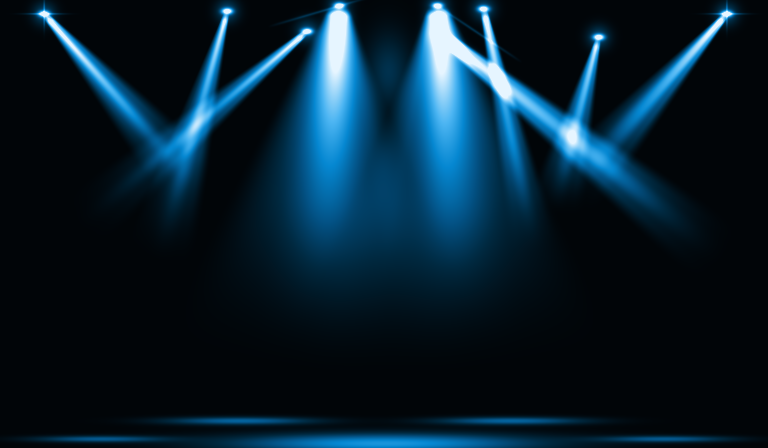
Reproduce this background procedurally as a Shadertoy shader.

```glsl
const int LAMP_COUNT = 9;
const int POOL_COUNT = 6;

// Lamp position (xy) and the far end of its beam (zw), in canvas heights
const vec4 LAMPS[LAMP_COUNT] = vec4[](
    vec4(0.099, 0.969, 0.448, 0.574), vec4(0.509, 0.975, 0.350, 0.406),
    vec4(0.688, 0.930, 0.161, 0.484), vec4(0.760, 0.987, 0.709, 0.148),
    vec4(0.980, 0.987, 1.031, 0.148), vec4(0.985, 0.925, 1.632, 0.413),
    vec4(1.083, 0.980, 1.204, 0.428), vec4(1.341, 0.917, 1.238, 0.518),
    vec4(1.628, 0.969, 1.260, 0.552));

// Beam spread, width at the lamp, gain, decay
const vec4 SHAPES[LAMP_COUNT] = vec4[](
    vec4(0.14, 0.007, 1.10, 3.0), vec4(0.13, 0.006, 0.90, 2.8),
    vec4(0.10, 0.007, 1.00, 3.3), vec4(0.42, 0.022, 1.35, 3.3),
    vec4(0.42, 0.022, 1.35, 3.3), vec4(0.083, 0.014, 1.15, 2.0),
    vec4(0.09, 0.008, 1.00, 3.0), vec4(0.15, 0.006, 0.85, 2.8),
    vec4(0.13, 0.007, 1.10, 3.0));

// Soft light pools: centre (xy) and radii (zw)
const vec4 POOLS[POOL_COUNT] = vec4[](
    vec4(0.538, 0.0605, 0.23, 0.012), vec4(1.143, 0.0605, 0.23, 0.012),
    vec4(0.861, 0.010, 0.46, 0.030), vec4(0.224, 0.020, 0.20, 0.010),
    vec4(1.490, 0.020, 0.20, 0.010), vec4(0.870, 0.840, 0.07, 0.120));
const float POOL_GAINS[POOL_COUNT] = float[](0.48, 0.48, 0.72, 0.42, 0.42, 0.24);

float hash(float n) {
    n = fract(n * 0.1031);
    n *= n + 33.33;
    return fract(n * (n + n));
}

float noise(float x) {
    float cell = floor(x);
    return mix(hash(cell), hash(cell + 1.0), smoothstep(0.0, 1.0, x - cell));
}

float softEllipse(vec2 offset, vec2 radii) {
    vec2 q = offset / radii;
    return exp(-2.0 * dot(q, q));
}

// Cone with a bright core and faint streaks along its length
float beam(vec2 p, vec4 lamp, vec4 shape, float seed) {
    vec2 reach = lamp.zw - lamp.xy;
    vec2 axis = normalize(reach);
    vec2 q = p - lamp.xy;
    float along = dot(q, axis);
    float side = q.x * axis.y - q.y * axis.x;
    float travel = max(along, 0.0);
    float width = shape.y + shape.x * travel;
    float coreWidth = shape.y * 0.8 + shape.x * 0.32 * travel;
    float cone = 1.0 - smoothstep(0.55, 1.1, abs(side) / width);
    float core = exp(-pow(side / coreWidth, 2.0));
    float streaks = 0.8 + 0.4 * noise(side / width * 3.0 + seed * 17.0 + 50.0);
    float fade = exp(-shape.w * travel) * (1.0 - smoothstep(0.5, 1.0, along / length(reach)));
    return shape.z * (core + 0.55 * cone * streaks) * fade * smoothstep(0.0, 0.025, along);
}

// Bulb with its halo and fine cross rays
float flare(vec2 p, vec2 centre, float rays) {
    vec2 q = p - centre;
    float bulb = 1.5 * softEllipse(q, vec2(0.016, 0.009));
    float halo = 0.35 * softEllipse(q, vec2(0.035));
    float cross = softEllipse(q, vec2(0.055, 0.003)) + softEllipse(q, vec2(0.003, 0.040));
    return bulb + halo + 0.4 * rays * cross;
}

float thinRay(vec2 p, vec2 a, vec2 b) {
    vec2 line = b - a;
    float t = clamp(dot(p - a, line) / dot(line, line), 0.0, 1.0);
    float dist = length(p - a - line * t);
    return exp(-pow(dist / 0.003, 2.0)) * t * (1.0 - t) * 4.0;
}

// Light level to colour, from near black through blue to white
vec3 lightColour(float level) {
    vec3 c = mix(vec3(0.004, 0.018, 0.030), vec3(0.00, 0.16, 0.25), clamp(level / 0.2, 0.0, 1.0));
    c = mix(c, vec3(0.01, 0.32, 0.52), clamp((level - 0.2) / 0.2, 0.0, 1.0));
    c = mix(c, vec3(0.02, 0.53, 0.82), clamp((level - 0.4) / 0.25, 0.0, 1.0));
    c = mix(c, vec3(0.30, 0.71, 0.95), clamp((level - 0.65) / 0.25, 0.0, 1.0));
    return mix(c, vec3(0.90, 0.96, 1.0), clamp((level - 0.9) / 0.4, 0.0, 1.0));
}

void mainImage(out vec4 fragColor, in vec2 fragCoord) {
    vec2 p = fragCoord / iResolution.xy * vec2(1.72, 1.0);
    float level = 0.0;

    // Spotlights; only the outermost two carry cross rays
    for (int i = 0; i < LAMP_COUNT; i++) {
        float rays = (i == 0 || i == LAMP_COUNT - 1) ? 1.0 : 0.0;
        level += beam(p, LAMPS[i], SHAPES[i], float(i));
        level += flare(p, LAMPS[i].xy, rays);
    }

    // Stage floor and haze
    for (int i = 0; i < POOL_COUNT; i++) {
        level += POOL_GAINS[i] * softEllipse(p - POOLS[i].xy, POOLS[i].zw);
    }

    // Lens rays beside the two central lamps
    level += 0.22 * thinRay(p, vec2(0.60, 0.94), vec2(0.84, 1.01));
    level += 0.22 * thinRay(p, vec2(0.96, 1.00), vec2(1.17, 0.86));

    fragColor = vec4(lightColour(level), 1.0);
}
```
